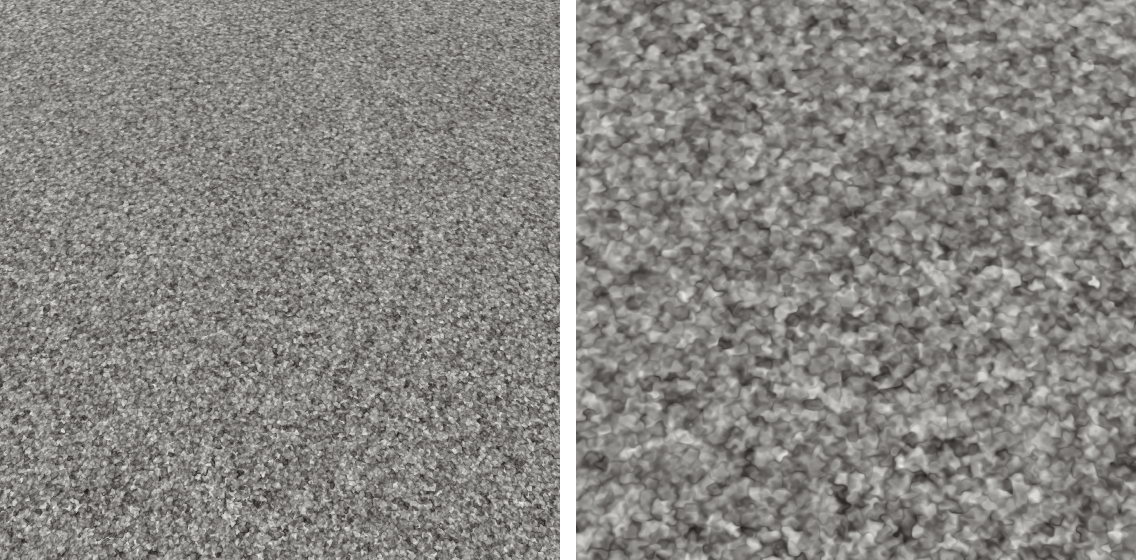
Left: the whole. Right: its middle third, enlarged.
Write a Shadertoy shader that draws this texture.

```glsl
// Grey twist-pile carpet receding in perspective, with soft focus at the far end.

const float HORIZON = 2.25;         // height of the vanishing line, in canvas units
const float TUFT_DENSITY = 305.0;   // tufts per unit of carpet
const float DEPTH_STRETCH = 2.05;   // flattens the tufts along the view

float hash(vec2 p) {
    vec3 q = fract(vec3(p.xyx) * 0.1031);
    q += dot(q, q.yzx + 33.33);
    return fract((q.x + q.y) * q.z);
}

vec2 hash2(vec2 p) {
    return vec2(hash(p + 17.3), hash(p + 91.7));
}

float valueNoise(vec2 p) {
    vec2 cell = floor(p), f = fract(p);
    f = f * f * (3.0 - 2.0 * f);
    float low = mix(hash(cell), hash(cell + vec2(1, 0)), f.x);
    float high = mix(hash(cell + vec2(0, 1)), hash(cell + vec2(1, 1)), f.x);
    return mix(low, high, f.y);
}

// Centred fractal noise for worn and brushed areas.
float mottling(vec2 p) {
    float sum = 0.0, amplitude = 0.5;
    for (int octave = 0; octave < 4; octave++) {
        sum += amplitude * (valueNoise(p) - 0.5);
        p = p * 2.1 + 13.7;
        amplitude *= 0.6;
    }
    return sum;
}

// Canvas position to a position on the carpet plane.
vec2 carpetPlane(vec2 uv) {
    return vec2(uv.x - 0.5, DEPTH_STRETCH) / (HORIZON - uv.y);
}

// Frays the outlines of the tufts.
vec2 fray(vec2 p, float amount) {
    vec2 shift = vec2(valueNoise(p * 1.6 + 7.0), valueNoise(p * 1.6 + 63.0));
    return p + amount * (shift - 0.5);
}

// Soft cellular tufts: x is the blended yarn tone, y the pile density.
vec2 tufts(vec2 p, float sharpness) {
    vec2 cell = floor(p);
    float toneSum = 0.0, weightSum = 0.0;
    for (int j = -2; j <= 2; j++) {
        for (int i = -2; i <= 2; i++) {
            vec2 id = cell + vec2(i, j);
            vec2 offset = id + hash2(id) - p;
            float weight = exp(-sharpness * dot(offset, offset));
            float tone = hash(id + 5.1) + hash(id + 47.9) - 1.0;
            toneSum += weight * tone;
            weightSum += weight;
        }
    }
    return vec2(toneSum / (weightSum + 1e-4), weightSum * sharpness / 3.14159);
}

// Neutral grey with a slight warmth, stronger in the shadows.
vec3 yarnColor(float level) {
    float warmth = mix(0.016, 0.008, smoothstep(0.25, 0.6, level));
    return vec3(level + warmth, level, level - 0.011);
}

void mainImage(out vec4 fragColor, in vec2 fragCoord) {
    vec2 uv = fragCoord / iResolution.xy;
    vec2 pile = carpetPlane(uv) * TUFT_DENSITY;

    // Focus is crisp in front and fades with distance.
    float sharpness = mix(8.0, 2.7, smoothstep(-0.1, 1.0, uv.y));
    vec2 tuft = tufts(fray(pile, mix(1.1, 0.5, uv.y)), sharpness);
    float fibre = valueNoise(pile * 1.8 + 31.0) - 0.5;
    float fibreStrength = mix(0.23, 0.07, uv.y);

    // Yarn tone, shaded gaps and fine fibres.
    float level = 0.520 + 0.28 * tuft.x;
    level += 0.12 * (min(tuft.y, 1.4) - 0.90);
    level += fibreStrength * fibre;

    // Broad light and brushed patches.
    level += 0.04 * mottling(uv * vec2(7.0, 5.0) + 3.0);
    level += 0.045 * mottling(uv * vec2(24.0, 20.0) + 41.0);
    level += 0.025 * (0.5 - uv.x) * uv.y;
    level += 0.04 * smoothstep(0.9, 1.0, uv.y) * valueNoise(uv * 9.0);

    fragColor = vec4(clamp(yarnColor(level), 0.0, 1.0), 1.0);
}
```
